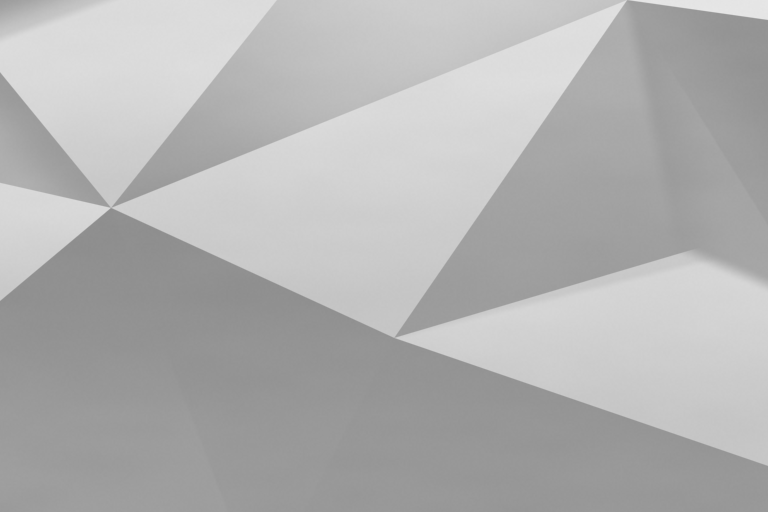
Give the GLSL for this background, as a Shadertoy shader.

```glsl
// Folded paper relief in greys: flat facets that meet at a few shared corners.
// Each facet is a set of half planes painted in order, toned by a soft gradient,
// with blurred creases, faint cloudy smudges and a fine paper grain on top.

// Corners, in units of the canvas height (canvas is 1.5 wide, 1 high)
const vec2 HUB = vec2(0.217, 0.594);
const vec2 VALLEY = vec2(0.770, 0.340);
const vec2 PEAK = vec2(1.225, 1.0);
const vec2 RIDGE = vec2(1.344, 0.510);
const vec2 TOP = vec2(0.541, 1.0);
const vec2 LEFT_HIGH = vec2(0.0, 0.859);
const vec2 LEFT_MID = vec2(0.0, 0.643);
const vec2 LEFT_LOW = vec2(0.0, 0.412);
const vec2 RIGHT_TOP = vec2(1.5, 0.961);
const vec2 RIGHT_HIGH = vec2(1.5, 0.560);
const vec2 RIGHT_MID = vec2(1.5, 0.443);
const vec2 RIGHT_LOW = vec2(1.5, 0.090);
const vec2 FLOOR_LEFT = vec2(0.445, 0.0);
const vec2 FLOOR_RIGHT = vec2(0.592, 0.0);
const vec2 CORNER_LEFT = vec2(0.0, 0.922);
const vec2 CORNER_TOP = vec2(0.215, 1.0);
const vec2 FOLD_FOOT = vec2(1.325, 0.5);

const float SMUDGE = 0.022;
const float GRAIN = 0.008;

// Signed distance to the line a-b, positive on the left of its direction
float side(vec2 p, vec2 a, vec2 b) {
    vec2 d = normalize(b - a);
    return d.x * (p.y - a.y) - d.y * (p.x - a.x);
}

// Coverage of a signed distance with an edge of the given half width
float cover(float dist, float width) {
    return smoothstep(-width, width, dist);
}

float ramp(float low, float high, float from, float to, float t) {
    return mix(low, high, smoothstep(from, to, t));
}

float hash(vec2 p) {
    vec3 q = fract(vec3(p.xyx) * 0.1031);
    q += dot(q, q.yzx + 33.33);
    return fract((q.x + q.y) * q.z);
}

float noise(vec2 p) {
    vec2 i = floor(p), f = fract(p);
    f = f * f * (3.0 - 2.0 * f);
    return mix(mix(hash(i), hash(i + vec2(1, 0)), f.x),
               mix(hash(i + vec2(0, 1)), hash(i + vec2(1, 1)), f.x), f.y);
}

void mainImage(out vec4 fragColor, in vec2 fragCoord) {
    vec2 p = fragCoord / iResolution.xy * vec2(1.5, 1.0);
    float edge = 0.8 / iResolution.y;

    // Upper middle facet, shaded toward the hub and the long ridge
    float aboveRidge = side(p, HUB, PEAK);
    float tone = ramp(0.63, 0.80, 0.0, 0.75, length(p - HUB));
    tone -= 0.035 * exp(-max(aboveRidge, 0.0) / 0.05);

    // Large bright facet
    float bright = ramp(0.775, 0.875, 0.35, 1.0, p.y);
    tone = mix(tone, bright, cover(-aboveRidge, edge));

    // Upper left facet with its dim corner
    float leftOfTop = side(p, HUB, TOP);
    float corner = side(p, CORNER_LEFT, CORNER_TOP);
    float pale = ramp(0.78, 0.86, 0.6, 0.88, p.y);
    pale = mix(pale, ramp(0.78, 0.60, 0.0, 0.08, corner), cover(corner, 0.010));
    tone = mix(tone, pale, cover(leftOfTop, edge));

    // Left dark and left bright wedges
    float wedge = min(side(p, HUB, LEFT_HIGH), leftOfTop);
    float shade = ramp(0.61, 0.69, 0.0, 0.12, wedge);
    tone = mix(tone, shade, cover(wedge, edge));
    wedge = min(side(p, HUB, LEFT_MID), leftOfTop);
    tone = mix(tone, ramp(0.79, 0.85, 0.42, 0.64, p.y), cover(wedge, edge));

    // Right dark facets with a blurred fold below the peak
    float fold = side(p, FOLD_FOOT, PEAK);
    float slope = ramp(0.61, 0.68, 0.35, 0.95, p.y);
    float behind = ramp(0.615, 0.645, 0.0, 0.12, -fold);
    slope = mix(slope, behind, cover(-fold, 0.018));
    float far = side(p, PEAK, RIGHT_HIGH);
    slope = mix(slope, ramp(0.62, 0.585, 0.0, 0.15, far), cover(far, 0.003));
    tone = mix(tone, slope, cover(-side(p, VALLEY, PEAK), edge));
    tone = mix(tone, 0.90, cover(side(p, PEAK, RIGHT_TOP), edge));

    // Lower right bright facet, its far side rounded off
    float underRidge = -side(p, VALLEY, RIDGE);
    float underSlope = -side(p, RIDGE, RIGHT_MID);
    float shelf = ramp(0.775, 0.835, 0.15, 0.46, p.y);
    float strip = side(p, VALLEY, RIDGE - vec2(0.0, 0.028));
    shelf = mix(shelf, 0.775, 0.8 * cover(strip, 0.008));
    float shelfMask = cover(underRidge, edge) * cover(underSlope, 0.018);
    tone = mix(tone, shelf, shelfMask);

    // Dark floor in three planes
    float floorLine = max(-side(p, HUB, VALLEY), -side(p, VALLEY, RIGHT_LOW));
    floorLine = min(floorLine, side(p, HUB, LEFT_LOW));
    float ground = ramp(0.615, 0.555, 0.0, 0.6, p.y);
    float middle = ramp(0.600, 0.560, 0.0, 0.6, p.y);
    ground = mix(ground, middle, cover(side(p, HUB, FLOOR_LEFT), 0.004));
    float last = ramp(0.595, 0.575, 0.0, 0.35, p.y);
    ground = mix(ground, last, cover(side(p, VALLEY, FLOOR_RIGHT), 0.004));
    tone = mix(tone, ground, cover(floorLine, edge));

    // Smudges and grain
    float cloud = 0.6 * noise(p * vec2(5.0, 12.0)) + 0.4 * noise(p * vec2(13.0, 31.0));
    tone += SMUDGE * (cloud - 0.5) + GRAIN * (noise(p * 300.0) - 0.5);
    fragColor = vec4(vec3(tone), 1.0);
}
```
